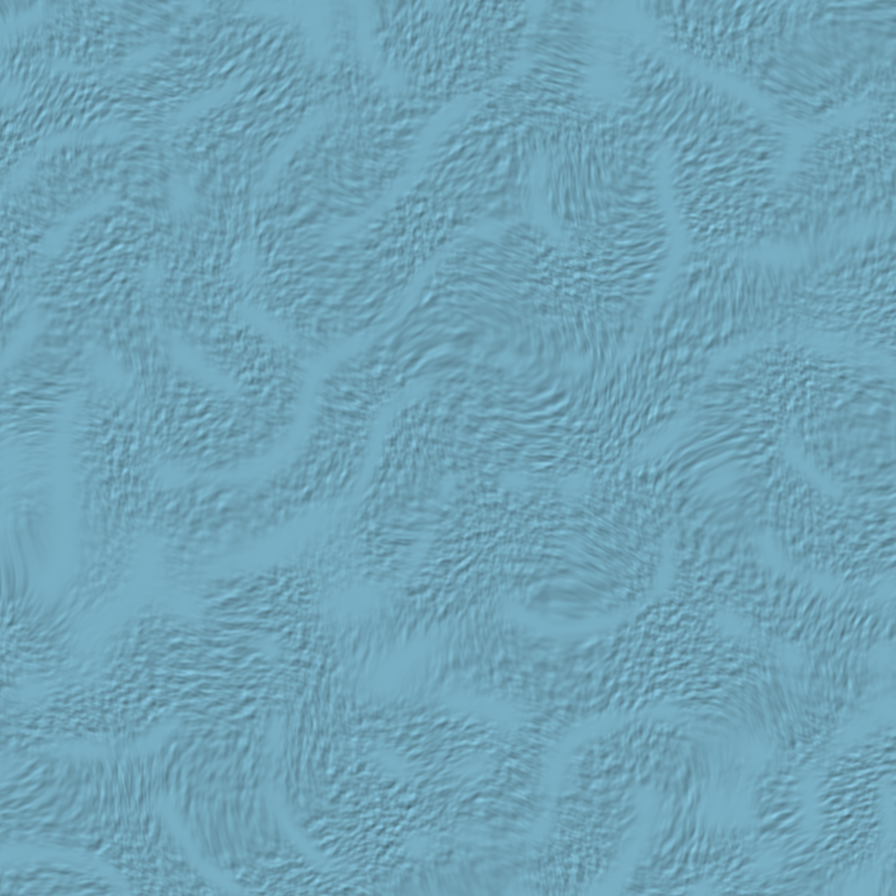
A WebGL 2 fragment shader for this texture:

```glsl
#version 300 es
precision highp float;

#define SMOOTH_TONE vec3(0.472, 0.686, 0.768)
#define LIGHT_DIR vec2(-0.6, 0.8)
#define GRAIN_FREQ 84.0
#define FINE_WEIGHT 0.36
#define PATCH_FREQ 7.0
#define WARP_FREQ 6.0
#define WARP_AMOUNT 0.09
#define LIGHT_STEP 0.32
#define RELIEF 0.34
#define ROUGH_SHADE 0.085

uniform vec2 u_resolution;
out vec4 fragColor;

// Integer hash giving a gradient vector in [-1, 1]
vec2 hashGradient(ivec2 cell) {
    uvec2 v = uvec2(cell) * 1664525u + 1013904u;
    v.x += v.y * 1664525u;
    v.y += v.x * 1664525u;
    v ^= v >> 16u;
    v.x += v.y * 1664525u;
    v.y += v.x * 1664525u;
    v ^= v >> 16u;
    return vec2(v & 0xffffu) / 32767.5 - 1.0;
}

float gradientNoise(vec2 p) {
    vec2 base = floor(p);
    vec2 f = p - base;
    ivec2 cell = ivec2(base);
    vec2 w = f * f * f * (f * (f * 6.0 - 15.0) + 10.0);
    float a = dot(hashGradient(cell), f);
    float b = dot(hashGradient(cell + ivec2(1, 0)), f - vec2(1.0, 0.0));
    float c = dot(hashGradient(cell + ivec2(0, 1)), f - vec2(0.0, 1.0));
    float d = dot(hashGradient(cell + ivec2(1, 1)), f - vec2(1.0, 1.0));
    return mix(mix(a, b, w.x), mix(c, d, w.x), w.y);
}

// Fine bumps, stretched in changing directions by a broad warp
float grainHeight(vec2 p) {
    vec2 q = p * WARP_FREQ;
    vec2 warp = vec2(gradientNoise(q + 31.7), gradientNoise(q + 74.3));
    vec2 g = (p + WARP_AMOUNT * warp) * GRAIN_FREQ;
    return gradientNoise(g) + FINE_WEIGHT * gradientNoise(g * 2.03 + 17.4);
}

// Roughness fades out where a broad noise field levels off
float roughness(vec2 p) {
    vec2 q = p * PATCH_FREQ + 11.3;
    vec2 e = vec2(0.05, 0.0);
    vec2 slope = vec2(gradientNoise(q + e.xy) - gradientNoise(q - e.xy),
                      gradientNoise(q + e.yx) - gradientNoise(q - e.yx));
    return smoothstep(0.04, 0.72, length(slope) / (2.0 * e.x));
}

void main() {
    vec2 p = gl_FragCoord.xy / min(u_resolution.x, u_resolution.y);

    // Emboss: height difference along the light direction
    vec2 offset = LIGHT_DIR * (0.5 * LIGHT_STEP / GRAIN_FREQ);
    float slope = grainHeight(p - offset) - grainHeight(p + offset);

    float shade = 1.0 + roughness(p) * (RELIEF * slope - ROUGH_SHADE);
    fragColor = vec4(SMOOTH_TONE * shade, 1.0);
}
```
